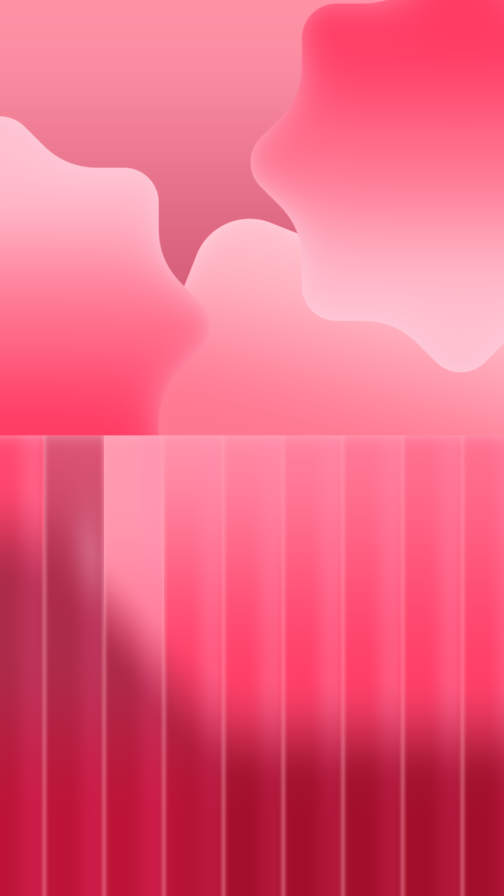
Give the GLSL for this background, as a Shadertoy shader.

```glsl
float roundedBox(vec2 p, float halfSize, float radius) {
    vec2 q = abs(p) - halfSize + radius;
    return length(max(q, 0.0)) + min(max(q.x, q.y), 0.0) - radius;
}

float smoothMin(float a, float b, float k) {
    float h = max(k - abs(a - b), 0.0) / k;
    return min(a, b) - 0.25 * h * h * k;
}

// Two crossed rounded squares with soft inner corners
float star(vec2 p) {
    vec2 diagonal = vec2(p.x + p.y, p.y - p.x) * 0.70711;
    return smoothMin(roundedBox(p, 0.315, 0.069), roundedBox(diagonal, 0.315, 0.069), 0.045);
}

// Gradient from hot pink to blush, with a rim glow that grows with paleness
vec3 starColor(float paleness, float d) {
    vec3 hot = vec3(1.0, 0.22, 0.38);
    vec3 rose = vec3(1.0, 0.45, 0.56);
    vec3 blush = vec3(1.0, 0.75, 0.81);
    vec3 color = mix(hot, rose, smoothstep(0.0, 0.52, paleness));
    color = mix(color, blush, smoothstep(0.4, 1.0, paleness));
    float rim = exp(min(d, 0.0) / 0.03);
    return mix(color, vec3(0.99, 0.80, 0.86), rim * mix(0.28, 0.6, paleness));
}

vec3 upperScene(vec2 p, float pixel) {
    vec3 color = mix(vec3(0.83, 0.36, 0.47), vec3(1.0, 0.57, 0.65), smoothstep(1.1, 1.8, p.y));

    // Tilted pale tile
    vec2 q = p - vec2(0.691, 0.776);
    q = vec2(dot(q, vec2(0.929, -0.37)), dot(q, vec2(0.37, 0.929)));
    float d = roundedBox(q, 0.463, 0.113);
    vec3 tile = mix(vec3(1.0, 0.47, 0.57), vec3(1.0, 0.73, 0.78), smoothstep(0.08, 0.48, q.y - 0.12 * q.x));
    tile += 0.06 * exp(min(d, 0.0) / 0.02);
    color = mix(color, tile, smoothstep(pixel, -pixel, d));

    // Left star pales upward, right star pales downward
    d = star(p - vec2(0.0, 1.130));
    color = mix(color, starColor(smoothstep(0.78, 1.56, p.y), d), smoothstep(pixel, -pixel, d));
    d = star(p - vec2(0.914, 1.456));
    color = mix(color, starColor(1.0 - smoothstep(1.04, 1.84, p.y), d), smoothstep(pixel, -pixel, d));
    return color;
}

vec3 ribbedGlass(vec2 p) {
    float rib = (p.x - 0.088) / 0.1185;
    float across = fract(rib);
    float column = floor(rib);
    float sheen = smoothstep(0.4, 0.82, across) * smoothstep(1.0, 0.88, across);

    // Lit upper part: palest in the third rib, redder to the right
    float paleness = column < 0.0 ? 0.1 : mix(1.0, 0.55, clamp((column - 1.0) / 5.0, 0.0, 1.0));
    float fade = column == 1.0 ? smoothstep(0.2, 0.8, p.y) : smoothstep(0.4, 0.95, p.y);
    vec3 light = mix(vec3(1.0, 0.25, 0.41), vec3(1.0, 0.60, 0.69), paleness * fade);
    light = mix(light, vec3(1.0, 0.55, 0.69), 0.32 * sheen);

    // Mauve second rib with a soft bright patch
    if (column == 0.0) {
        light = mix(vec3(0.73, 0.22, 0.35), vec3(0.86, 0.32, 0.45), smoothstep(0.6, 0.92, p.y));
        vec2 patchOffset = (p - vec2(0.178, 0.65)) / vec2(0.035, 0.13);
        light = mix(light, vec3(0.86, 0.47, 0.57), 0.7 * exp(-dot(patchOffset, patchOffset)));
    }

    // Dark lower part, its upper limit falling to the right
    vec3 wine = mix(vec3(0.74, 0.08, 0.22), vec3(0.64, 0.06, 0.17), smoothstep(0.3, 0.5, p.x));
    wine = mix(wine, vec3(0.68, 0.17, 0.29), smoothstep(0.15, 0.5, p.y));
    wine += vec3(0.06, 0.03, 0.06) * sheen;
    float limit = mix(0.724, 0.331, smoothstep(0.0, 0.5, p.x));
    vec3 color = mix(wine, light, smoothstep(limit - 0.11, limit + 0.11, p.y));

    // Seams and upper lip
    float seam = min(across, 1.0 - across);
    color = mix(color, vec3(1.0, 0.62, 0.70), 0.42 * exp(-seam * seam / 0.0022));
    color = mix(color, vec3(1.0, 0.70, 0.77), 0.4 * exp((p.y - 0.914) / 0.012));
    return color;
}

void mainImage(out vec4 fragColor, in vec2 fragCoord) {
    vec2 p = fragCoord / iResolution.xy * vec2(1.0, 16.0 / 9.0);
    float pixel = 1.0 / iResolution.x;
    vec3 glass = ribbedGlass(vec2(p.x, min(p.y, 0.914)));
    vec3 color = mix(glass, upperScene(p, pixel), smoothstep(-pixel, pixel, p.y - 0.914));
    fragColor = vec4(clamp(color, 0.0, 1.0), 1.0);
}
```
